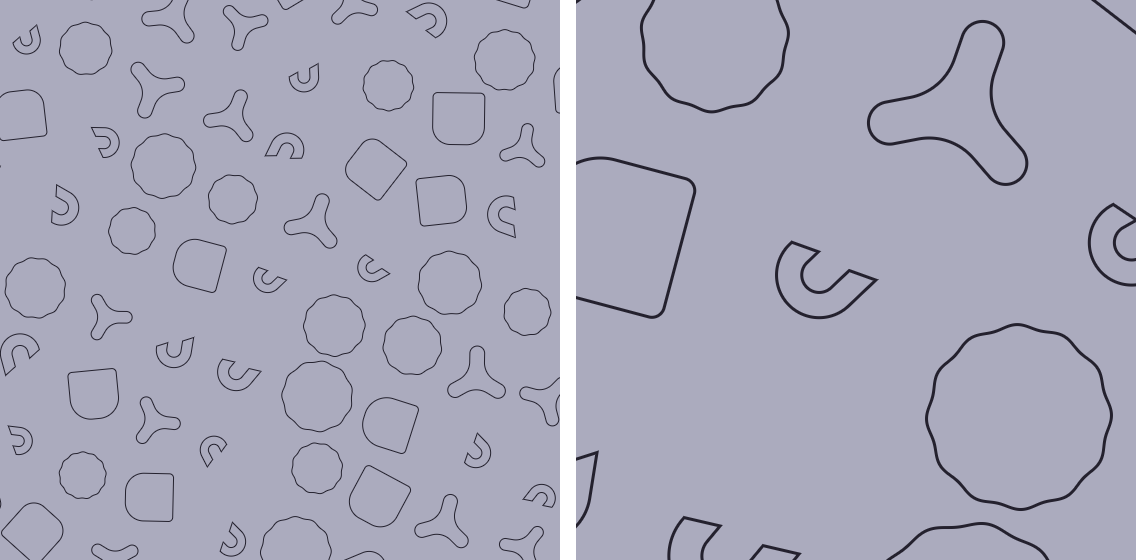
Left: the whole. Right: its middle third, enlarged.
Reproduce this pattern procedurally as a WebGL 1 fragment shader.

```glsl
precision highp float;
uniform vec2 u_resolution;

const vec3 GROUND = vec3(0.671, 0.671, 0.745);
const vec3 INK = vec3(0.14, 0.13, 0.18);
const float CELLS = 7.3;
const float TAU = 6.2831853;

// Three independent values in 0..1 per cell, without sine
vec3 hash3(vec2 p) {
    vec3 q = fract(vec3(p.xyx) * vec3(0.1031, 0.1030, 0.0973));
    q += dot(q, q.yxz + 33.33);
    return fract((q.xxy + q.yzz) * q.zyx);
}

mat2 rotation(float angle) {
    float c = cos(angle), s = sin(angle);
    return mat2(c, s, -s, c);
}

// Signed distances; every shape fits inside the unit circle

float scallopedDisc(vec2 p, float lobes) {
    return length(p) - 0.97 - 0.02 * cos(lobes * atan(p.y, p.x));
}

// Square with two wide and two tight corners
float softSquare(vec2 p, float wideCorner) {
    float corner = p.y > 0.0 ? wideCorner : 0.13;
    vec2 q = abs(p) - 0.74 + corner;
    return min(max(q.x, q.y), 0.0) + length(max(q, 0.0)) - corner;
}

// Three round arms joined by concave arcs
float triLobe(vec2 p) {
    float sector = TAU / 3.0;
    float angle = abs(mod(atan(p.y, p.x) + 0.5 * sector, sector) - 0.5 * sector);
    vec2 q = length(p) * vec2(cos(angle), sin(angle));
    vec2 fillet = vec2(0.5, 0.866);
    if (q.x < fillet.x) return fillet.y - 0.23 - length(q - fillet);
    return length(vec2(max(q.x - 0.77, 0.0), q.y)) - 0.23;
}

// Bent band with uneven legs and slanted ends
float hook(vec2 p) {
    float across = p.y < 0.0 ? length(p) : abs(p.x);
    float band = abs(across - 0.5) - 0.21;
    float ends = dot(p, vec2(-0.45, 0.893)) - (p.x < 0.0 ? 0.36 : 0.24);
    return max(band, ends);
}

void main() {
    float unit = min(u_resolution.x, u_resolution.y);
    vec2 uv = gl_FragCoord.xy / unit;

    // Tilted grid whose rows slide by random amounts
    vec2 p = rotation(0.37) * uv * CELLS + 20.0;
    p.x += 5.0 * hash3(vec2(floor(p.y), 7.0)).x;
    vec2 cell = floor(p);
    vec3 place = hash3(cell + 31.0);
    vec3 form = hash3(cell + 83.0);
    float kind = mod(cell.x + 2.0 * cell.y + floor(1.6 * form.x), 4.0);

    // Few large pieces, many small ones
    float grow = form.y * form.y * form.y;
    float radius = kind < 0.5 ? 0.31 + 0.16 * grow
                 : kind < 1.5 ? 0.42 + 0.06 * grow
                 : kind < 2.5 ? 0.33 + 0.14 * grow
                 : 0.25 + 0.12 * grow;

    // Shift each piece only as far as its cell allows
    vec2 shift = (0.485 - radius) * (2.0 * place.xy - 1.0);
    vec2 q = rotation(TAU * place.z) * (fract(p) - 0.5 - shift) / radius;

    float d = kind < 0.5 ? scallopedDisc(q, 11.0 + floor(3.0 * form.z))
            : kind < 1.5 ? softSquare(q, 0.4 + 0.3 * form.z)
            : kind < 2.5 ? triLobe(q)
            : hook(q);
    d = abs(d) * radius / CELLS;

    // Thin outline with a one-pixel soft edge
    float line = clamp(0.5 + (0.0009 - d) * unit, 0.0, 1.0);
    gl_FragColor = vec4(mix(GROUND, INK, line), 1.0);
}
```
